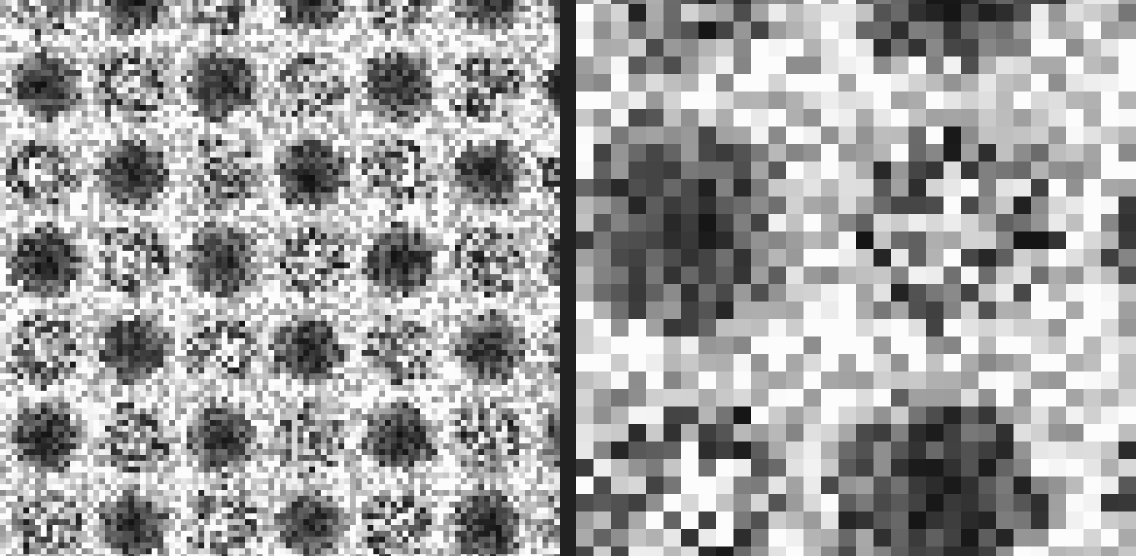
Left: the whole. Right: its middle third, enlarged.
This pattern is drawn by a Shadertoy shader. Its source:

```glsl
// Grid of grainy dots in grey blocks, alternating solid dark discs and pale-centred rings.

float hash(vec2 p) {
    vec3 q = fract(vec3(p.xyx) * vec3(0.1031, 0.1030, 0.0973));
    q += dot(q, q.yzx + 33.33);
    return fract((q.x + q.y) * q.z);
}

// Grey level of one square block, counted from the top left
float blockTone(vec2 block) {
    float grain = hash(block + 17.0);
    float scatter = hash(block + 271.0) - 0.5;

    // Nearest dot and distance to it, 1 at the rim
    vec2 grid = (block + 0.5 - vec2(7.75, 14.75)) / vec2(15.2, 15.07);
    vec2 dotId = floor(grid + 0.5);
    float radius = length(grid - dotId) / 0.4;
    float variation = hash(dotId + 53.0);

    // Pale speckled ground
    float ground = 1.12 - 0.6 * pow(grain, 1.3);

    // Solid dots darken to the core; rings are coarse with a paler middle
    float solid = 0.03 + 0.05 * variation + 0.1 * radius + grain * (0.15 + 0.45 * radius);
    float ring = 0.08 + 0.88 * grain + 0.35 * variation * max(0.0, 1.0 - 1.5 * radius);
    float isRing = mod(dotId.x + dotId.y, 2.0);
    float inside = mix(solid, ring, isRing);

    // Ragged rim
    float outside = smoothstep(0.92, 1.08, radius + 0.4 * scatter);
    return clamp(mix(inside, ground, outside), 0.03, 0.99);
}

void mainImage(out vec4 fragColor, in vec2 fragCoord) {
    float blocksPerPixel = 96.0 / iResolution.x;
    vec2 p = vec2(fragCoord.x, iResolution.y - fragCoord.y) * blocksPerPixel - 0.5;
    vec2 base = floor(p);

    // Blend neighbouring blocks over one pixel at their shared edges
    vec2 blend = clamp((fract(p) - 0.5) / blocksPerPixel + 0.5, 0.0, 1.0);
    float upper = mix(blockTone(base), blockTone(base + vec2(1, 0)), blend.x);
    float lower = mix(blockTone(base + vec2(0, 1)), blockTone(base + vec2(1, 1)), blend.x);
    fragColor = vec4(vec3(mix(upper, lower, blend.y)), 1.0);
}
```
